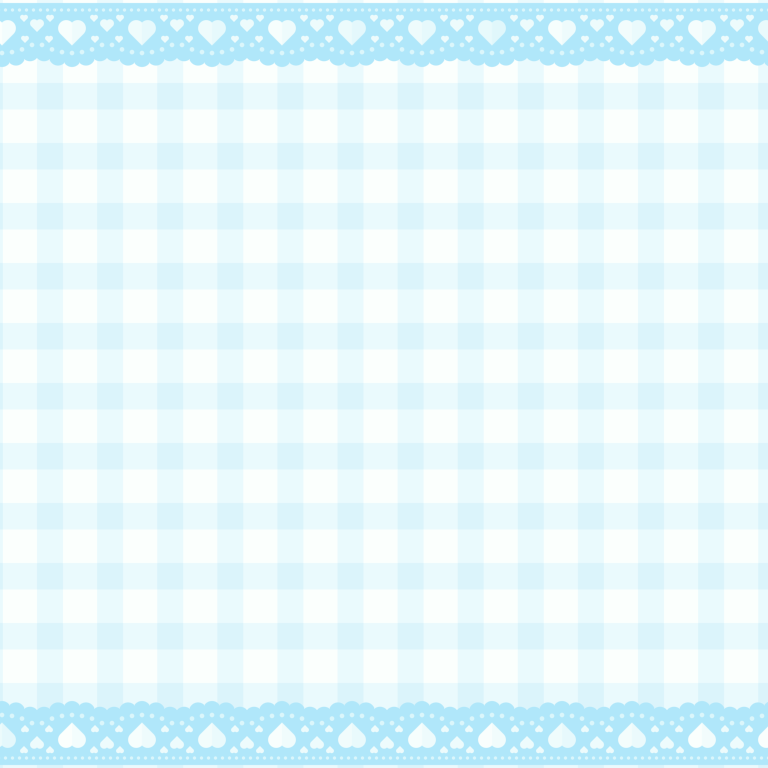
This pattern is drawn by a Shadertoy shader. Its source:

```glsl
// Pale blue gingham with scalloped heart lace along the top and bottom edges.

// Lengths are in design units: the canvas is SIZE units wide and high.
const float SIZE = 768.0;
const vec2 CHECK_PERIOD = vec2(60.1, 60.0);
const vec2 CHECK_START = vec2(37.0, 83.0);   // first band, from the top left
const vec2 BAND_WIDTH = vec2(26.0, 26.5);

const float LACE_PERIOD = 70.0;
const float LACE_CENTER = 72.0;
const float LACE_MARGIN = 3.0;
const float PETAL_STEP = 14.0;
const float PETAL_RADIUS = 9.0;
const float PETAL_DEPTH = 58.0;
const float PETAL_SAG = 9.0;
const float HOLE_STEP = 10.0;
const float HOLE_RADIUS = 2.3;
const float EDGE_HOLE_STEP = 7.0;
const float EDGE_HOLE_RADIUS = 1.6;
const float BIG_HEART = 23.0;
const float SMALL_HEART = 11.5;
const float TINY_HEART = 6.5;

const vec3 WHITE = vec3(0.985, 1.0, 0.992);
const vec3 BAND = vec3(0.918, 0.98, 0.992);
const vec3 CROSSING = vec3(0.86, 0.957, 0.985);
const vec3 LACE = vec3(0.69, 0.905, 0.98);
const vec3 HOLE = vec3(0.86, 0.965, 0.985);

float hash(vec2 p) {
    return fract(sin(dot(p, vec2(127.1, 311.7))) * 43758.55);
}

float coverage(float dist, float aa) {
    return 1.0 - smoothstep(-aa, aa, dist);
}

// Heart with its point at the origin and its lobes toward +y.
float heart(vec2 p, float size) {
    p /= size;
    p.x = abs(p.x);
    if (p.x + p.y > 1.0) return (length(p - vec2(0.25, 0.75)) - 0.35355) * size;
    vec2 a = p - vec2(0.0, 1.0);
    vec2 b = p - 0.5 * max(p.x + p.y, 0.0);
    return sqrt(min(dot(a, a), dot(b, b))) * sign(p.x - p.y) * size;
}

// Depth of a sagging curve across one lace repeat.
float sag(float x, float depth, float amount) {
    float t = 2.0 * x / LACE_PERIOD;
    return depth - amount * t * t;
}

// Scalloped outline: a filled body with a row of round petals.
float laceShape(vec2 q) {
    float d = q.y - sag(q.x, PETAL_DEPTH, PETAL_SAG) - 2.0;
    for (int i = -3; i <= 3; i++) {
        float x = float(i) * PETAL_STEP;
        float wrapped = x - LACE_PERIOD * round(x / LACE_PERIOD);
        vec2 center = vec2(x, sag(wrapped, PETAL_DEPTH, PETAL_SAG));
        d = min(d, length(q - center) - PETAL_RADIUS);
    }
    return max(d, LACE_MARGIN - q.y);
}

// Round holes along the scallop and the straight edge.
float laceHoles(vec2 q) {
    float x = HOLE_STEP * round(q.x / HOLE_STEP);
    float d = length(q - vec2(x, sag(x, 53.0, 11.0))) - HOLE_RADIUS;
    float edgeX = mod(q.x, EDGE_HOLE_STEP) - 0.5 * EDGE_HOLE_STEP;
    return min(d, length(vec2(edgeX, q.y - 10.0)) - EDGE_HOLE_RADIUS);
}

vec3 gingham(vec2 p, float aa) {
    vec2 fromStart = vec2(p.x, SIZE - p.y) - CHECK_START - 0.5 * BAND_WIDTH;
    vec2 offset = abs(fromStart - CHECK_PERIOD * round(fromStart / CHECK_PERIOD));
    vec2 dist = offset - 0.5 * BAND_WIDTH;
    float across = coverage(dist.x, aa);
    float down = coverage(dist.y, aa);
    return mix(mix(WHITE, BAND, max(across, down)), CROSSING, across * down);
}

vec3 addLace(vec3 color, vec2 p, float aa) {
    // Mirror the strip so depth is measured inward from either edge.
    float depth = min(p.y, SIZE - p.y);
    float cell = round((p.x - LACE_CENTER) / LACE_PERIOD);
    vec2 q = vec2(p.x - LACE_CENTER - LACE_PERIOD * cell, depth);
    color = mix(color, LACE, coverage(laceShape(q), aa));
    color = mix(color, HOLE, coverage(laceHoles(q), aa));

    // Large hearts with two-tone halves, tinted differently per repeat.
    float tint = hash(vec2(cell, step(0.5 * SIZE, p.y)));
    float fold = smoothstep(-aa, aa, q.x) * 0.25;
    vec3 heartColor = mix(WHITE, HOLE, clamp(0.65 * tint + fold, 0.0, 1.0));
    color = mix(color, heartColor, coverage(heart(vec2(q.x, 45.5 - depth), BIG_HEART), aa));

    // Small hearts between them, with tiny hearts on either side.
    float gapX = abs(q.x) - 0.5 * LACE_PERIOD;
    float d = heart(vec2(gapX, 32.0 - depth), SMALL_HEART);
    d = min(d, heart(vec2(gapX + 13.0, 22.0 - depth), TINY_HEART));
    d = min(d, heart(vec2(gapX + 12.0, 43.0 - depth), TINY_HEART));
    return mix(color, mix(WHITE, HOLE, 0.45), coverage(d, aa));
}

void mainImage(out vec4 fragColor, in vec2 fragCoord) {
    vec2 p = fragCoord / iResolution.xy * SIZE;
    float aa = 0.75 * SIZE / min(iResolution.x, iResolution.y);
    fragColor = vec4(addLace(gingham(p, aa), p, aa), 1.0);
}
```
